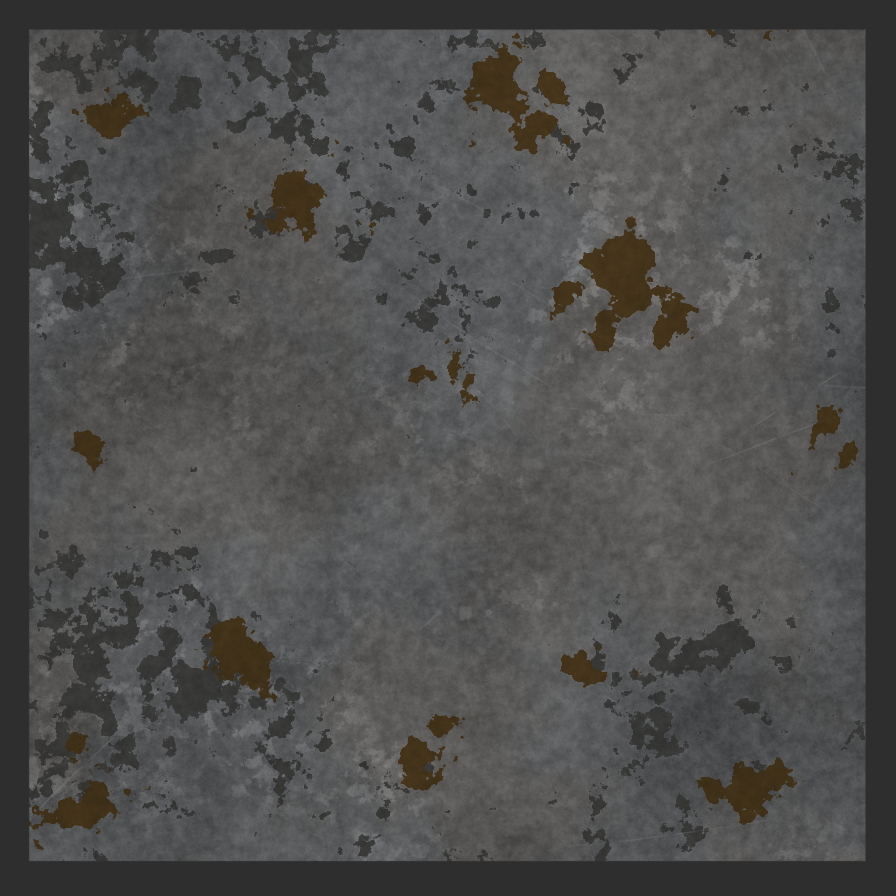
Reproduce this texture procedurally as a three.js fragment shader.

```glsl
// Worn grey metal plate with rust spots, dark chipped paint and faint scratches in a dark frame.
varying vec2 vUv;

const vec3 FRAME_COLOR   = vec3(0.180, 0.180, 0.180);
const vec3 COOL_GREY     = vec3(0.328, 0.336, 0.344);
const vec3 WARM_GREY     = vec3(0.340, 0.333, 0.325);
const vec3 CHIP_COLOR    = vec3(0.205, 0.205, 0.200);
const vec3 RUST_COLOR    = vec3(0.252, 0.187, 0.090);
const vec3 SCRATCH_COLOR = vec3(0.500, 0.505, 0.500);
const vec2 PLATE_MIN = vec2(0.0325, 0.039);
const vec2 PLATE_MAX = vec2(0.966, 0.967);
const float EDGE_SOFTNESS   = 0.001;
const float CLOUD_CONTRAST  = 0.19;
const float GRAIN_CONTRAST  = 0.17;
const float RUST_CELLS      = 5.0;
const float RUST_RAGGEDNESS = 0.18;
const float CHIP_THRESHOLD  = 0.755;
const float SCRATCH_WIDTH   = 0.0017;
const int SCRATCH_COUNT     = 26;

float hash(vec2 p) {
  vec3 q = fract(p.xyx * 0.1031);
  q += dot(q, q.yzx + 33.33);
  return fract((q.x + q.y) * q.z);
}

vec2 hash2(vec2 p) {
  return vec2(hash(p + 17.0), hash(p + 71.0));
}

float valueNoise(vec2 p) {
  vec2 cell = floor(p);
  vec2 f = fract(p);
  f = f * f * (3.0 - 2.0 * f);
  float low = mix(hash(cell), hash(cell + vec2(1.0, 0.0)), f.x);
  float high = mix(hash(cell + vec2(0.0, 1.0)), hash(cell + 1.0), f.x);
  return mix(low, high, f.y);
}

// Rotated octaves, normalised to a mean of one half
float fbm(vec2 p, float gain) {
  float sum = 0.0, total = 0.0, amplitude = 1.0;
  for (int i = 0; i < 5; i++) {
    sum += amplitude * valueNoise(p);
    total += amplitude;
    amplitude *= gain;
    p = mat2(1.6, 1.2, -1.2, 1.6) * p + 19.7;
  }
  return sum / total;
}

// Jittered spots in every other cell, their outlines broken up by noise
float rustMask(vec2 p) {
  vec2 home = floor(p * RUST_CELLS);
  float field = -1.0;
  for (int y = -1; y <= 1; y++) {
    for (int x = -1; x <= 1; x++) {
      vec2 cell = home + vec2(float(x), float(y));
      float used = 1.0 - mod(cell.x + cell.y, 2.0);
      vec2 center = (cell + 0.1 + 0.8 * hash2(cell + 100.0)) / RUST_CELLS;
      float radius = mix(0.004, 0.045, hash(cell + 140.0));
      field = max(field, mix(-1.0, radius - distance(p, center), used));
    }
  }
  field += RUST_RAGGEDNESS * (fbm(p * 24.0 + 50.0, 0.6) - 0.5);
  return smoothstep(-0.0015, 0.0015, field);
}

// Thin, slightly bent segments of varied strength
float scratchMask(vec2 p) {
  vec2 bent = p + 0.018 * (vec2(valueNoise(p * 7.0), valueNoise(p * 7.0 + 40.0)) - 0.5);
  float strength = 0.0;
  for (int i = 0; i < SCRATCH_COUNT; i++) {
    vec2 id = vec2(float(i), 211.0);
    vec2 traits = hash2(id + 30.0);
    float angle = mix(-0.55, 2.2 * (traits.x - 0.5) - 0.3, step(0.35, traits.y));
    vec2 along = vec2(cos(angle), sin(angle));
    float halfLength = mix(0.03, 0.17, hash(id + 60.0));
    vec2 offset = bent - hash2(id);
    float t = dot(offset, along);
    float side = abs(dot(offset, vec2(-along.y, along.x)));
    float line = 1.0 - smoothstep(0.0, SCRATCH_WIDTH, side);
    line *= 1.0 - smoothstep(0.6 * halfLength, halfLength, abs(t));
    strength = max(strength, line * mix(0.25, 0.9, traits.y));
  }
  return strength * smoothstep(0.15, 0.65, valueNoise(p * 55.0));
}

void main() {
  vec2 p = vUv;

  // Mottled grey ground with fine grain
  float cloud = fbm(p * 5.0 + 8.0, 0.6) - 0.5;
  float grain = fbm(p * 95.0 + 3.0, 0.75) - 0.5;
  float tint = smoothstep(0.36, 0.64, fbm(p * 4.0 + 90.0, 0.55));
  vec3 color = mix(COOL_GREY, WARM_GREY, tint);
  color += CLOUD_CONTRAST * cloud + GRAIN_CONTRAST * grain;

  // Pale worn speckle in loose drifts
  float drift = smoothstep(0.48, 0.72, fbm(p * 4.5 + 130.0, 0.5));
  float speckle = smoothstep(0.52, 0.66, fbm(p * 60.0 + 25.0, 0.65));
  color += 0.085 * drift * speckle;

  // Chipped patches with a faint light rim
  float chip = fbm(p * 42.0 + 61.0, 0.6) + 0.95 * (fbm(p * 4.0 + 33.0, 0.5) - 0.5);
  float rim = smoothstep(CHIP_THRESHOLD - 0.09, CHIP_THRESHOLD, chip);
  color += 0.018 * rim;
  float chipCover = smoothstep(CHIP_THRESHOLD - 0.015, CHIP_THRESHOLD + 0.03, chip);
  color = mix(color, CHIP_COLOR + 0.08 * grain, 0.92 * chipCover);

  // Rust, then scratches across everything
  float rust = rustMask(p);
  color = mix(color, RUST_COLOR * (1.0 + 0.3 * grain + 0.2 * cloud), 0.96 * rust);
  color = mix(color, SCRATCH_COLOR, scratchMask(p) * mix(0.4, 0.12, rust));

  // Frame
  vec2 inset = min(p - PLATE_MIN, PLATE_MAX - p);
  float plate = smoothstep(-EDGE_SOFTNESS, EDGE_SOFTNESS, min(inset.x, inset.y));
  gl_FragColor = vec4(mix(FRAME_COLOR, color, plate), 1.0);
}
```
